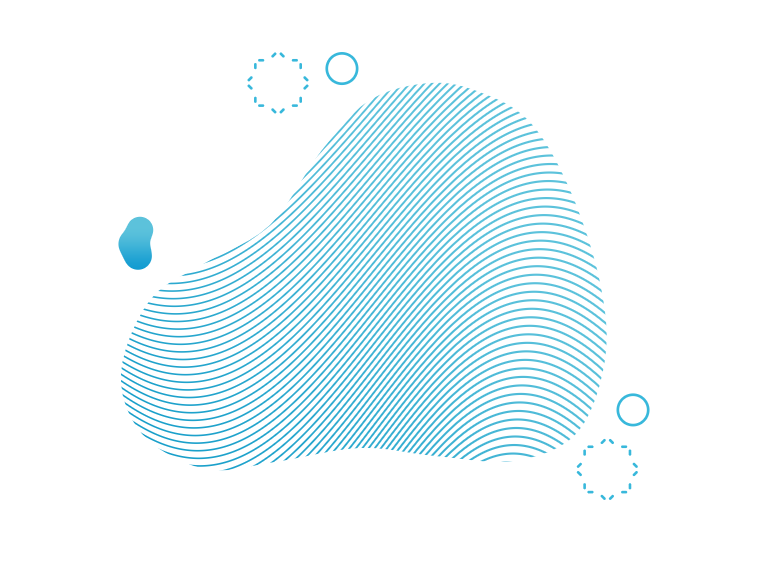
A Shadertoy shader for this background:

```glsl
// A blob filled with flowing wave lines, next to a shaded bean, rings and dashed rosettes.
// A closed spline clips the blob; each wave runs from a trough to a crest, and Newton
// steps find which wave passes through a point. The canvas measures 4 by 3 units.

const float PI = 3.14159;
const int KNOTS = 19;
const int STEPS = 6;
const float WAVE_SPACING = 0.0396;
const vec3 WHITE = vec3(1.0);
const vec3 DEEP_CYAN = vec3(0.09, 0.62, 0.79);
const vec3 PALE_CYAN = vec3(0.36, 0.76, 0.86);
const vec3 RING_CYAN = vec3(0.22, 0.72, 0.86);

const vec2 outline[KNOTS] = vec2[KNOTS](
    vec2(2.24, 2.568), vec2(2.50, 2.52), vec2(2.76, 2.365), vec2(2.969, 2.01),
    vec2(3.125, 1.53), vec2(3.151, 1.125), vec2(3.005, 0.745), vec2(2.682, 0.60),
    vec2(2.266, 0.625), vec2(1.875, 0.667), vec2(1.432, 0.594), vec2(1.068, 0.557),
    vec2(0.74, 0.74), vec2(0.63, 1.057), vec2(0.781, 1.438), vec2(1.068, 1.63),
    vec2(1.406, 1.828), vec2(1.677, 2.219), vec2(1.927, 2.479));

float coverage(float dist, float pixel) {
    return clamp(0.5 - dist / pixel, 0.0, 1.0);
}

float segmentDistance(vec2 p, vec2 a, vec2 b) {
    vec2 ab = b - a;
    return length(p - a - ab * clamp(dot(p - a, ab) / dot(ab, ab), 0.0, 1.0));
}

float smoothMin(float a, float b, float k) {
    float h = max(k - abs(a - b), 0.0) / k;
    return min(a, b) - 0.25 * h * h * k;
}

vec2 spline(vec2 a, vec2 b, vec2 c, vec2 d, float t) {
    return b + 0.5 * t * (c - a + t * (2.0 * a - 5.0 * b + 4.0 * c - d
             + t * (3.0 * (b - c) + d - a)));
}

// Signed distance to the closed spline, with an even-odd inside test
float blobDistance(vec2 p) {
    float dist = 10.0, side = 1.0;
    vec2 prev = outline[0];
    for (int i = 0; i < KNOTS; i++) {
        vec2 a = outline[(i + KNOTS - 1) % KNOTS], b = outline[i];
        vec2 c = outline[(i + 1) % KNOTS], d = outline[(i + 2) % KNOTS];
        for (int j = 1; j <= STEPS; j++) {
            vec2 next = spline(a, b, c, d, float(j) / float(STEPS));
            dist = min(dist, segmentDistance(p, prev, next));
            if ((prev.y > p.y) != (next.y > p.y) &&
                p.x < prev.x + (next.x - prev.x) * (p.y - prev.y) / (next.y - prev.y))
                side = -side;
            prev = next;
        }
    }
    return side * dist;
}

// Height at x of the wave whose trough lies at the given level
float waveHeight(float x, float level) {
    vec2 trough = vec2(0.896 - 0.16 * (level - 1.484), level);
    float top = 2.036 + 1.12 * (level - 0.594);
    vec2 crest = vec2(2.854 + 0.13 * (top - 2.036), top);
    float t = (x - trough.x) / (crest.x - trough.x);
    return mix(trough.y, crest.y, 0.5 - 0.5 * cos(PI * t));
}

// Distance to the centre of the nearest wave line
float waveDistance(vec2 p) {
    const float e = 0.01;
    float level = p.y - 0.7, stretch = 1.0;
    for (int i = 0; i < 6; i++) {
        float h = waveHeight(p.x, level);
        stretch = max((waveHeight(p.x, level + e) - h) / e, 0.3);
        level -= (h - p.y) / stretch;
    }
    float slope = (waveHeight(p.x + e, level) - waveHeight(p.x - e, level)) / (2.0 * e);
    float phase = fract((level - 1.484) / WAVE_SPACING + 0.5) - 0.5;
    return abs(phase) * WAVE_SPACING * stretch / sqrt(1.0 + slope * slope);
}

float beanDistance(vec2 p) {
    float upper = length(p - vec2(0.729, 1.802)) - 0.069;
    float lower = length(p - vec2(0.719, 1.667)) - 0.072;
    float belly = length(p - vec2(0.698, 1.729)) - 0.081;
    return smoothMin(smoothMin(upper, belly, 0.03), lower, 0.03);
}

float ringDistance(vec2 p, vec2 center) {
    return abs(length(p - center) - 0.079) - 0.007;
}

// Eight mirrored pairs of slanted dashes around a center
float rosetteDistance(vec2 p, vec2 center) {
    vec2 q = p - center;
    float sector = PI / 4.0;
    float angle = mod(atan(q.y, q.x) + 0.5 * sector, sector) - 0.5 * sector;
    q = length(q) * vec2(cos(angle), abs(sin(angle)));
    return segmentDistance(q, vec2(0.152, 0.015), vec2(0.139, 0.028)) - 0.0068;
}

void mainImage(out vec4 fragColor, in vec2 fragCoord) {
    float pixel = 3.0 / iResolution.y;
    vec2 p = fragCoord * pixel;

    // Wave lines, thicker and paler toward the upper right
    float halfWidth = mix(0.0042, 0.0056, smoothstep(0.8, 2.9, p.x));
    float lines = coverage(waveDistance(p) - halfWidth, pixel);
    float blob = coverage(blobDistance(p), pixel);
    float fade = smoothstep(1.2, 4.6, p.x + p.y);
    vec3 color = mix(WHITE, mix(DEEP_CYAN, PALE_CYAN, fade), lines * blob);

    // Shaded bean
    vec3 beanColor = mix(vec3(0.07, 0.61, 0.82), PALE_CYAN, smoothstep(1.58, 1.82, p.y));
    color = mix(color, beanColor, coverage(beanDistance(p), pixel));

    // Rings and dashed rosettes
    float trim = min(ringDistance(p, vec2(1.781, 2.643)), ringDistance(p, vec2(3.297, 0.865)));
    trim = min(trim, rosetteDistance(p, vec2(1.448, 2.568)));
    trim = min(trim, rosetteDistance(p, vec2(3.163, 0.555)));
    color = mix(color, RING_CYAN, coverage(trim, pixel));

    fragColor = vec4(color, 1.0);
}
```
